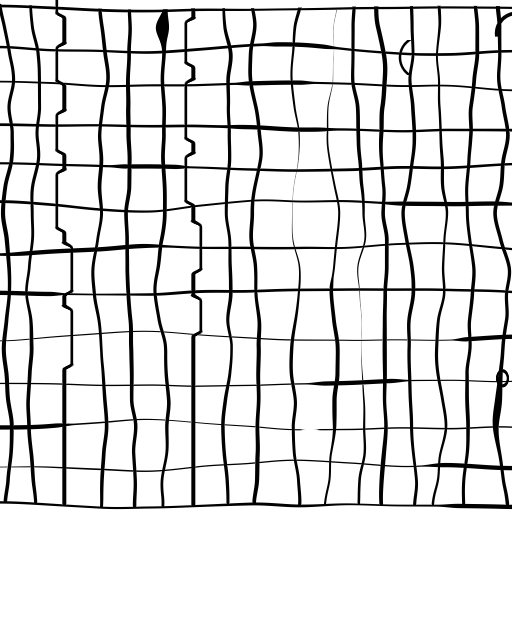
This pattern is drawn by a WebGL 1 fragment shader. Its source:

```glsl
precision highp float;
// Hand-inked black lattice of wavering lines on white, with a bare strip below.

uniform vec2 u_resolution;

// Lengths are in sheet units: the canvas is SHEET units high.
const float SHEET = 768.0;
const float COLUMNS = 17.0;
const float ROWS = 13.0;
const vec2 FIRST_LINE = vec2(10.0, 11.0);
const vec2 SPACING = vec2(37.0, 49.6);
const float COLUMN_WANDER = 17.0;
const float ROW_WANDER = 13.0;
const float NOTCH_PERIOD = 82.0;
const float NOTCH_DEPTH = 9.0;
const float SWELL_WIDTH = 2.6;
const vec3 PAPER = vec3(1.0);
const vec3 INK = vec3(0.005);

// Centre and half length of the heavy brush swell on rows 1 to 12.
const vec4 SWELL_X_A = vec4(360.0, 330.0, 335.0, 180.0);
const vec4 SWELL_X_B = vec4(540.0, 100.0, 30.0, 590.0);
const vec4 SWELL_X_C = vec4(430.0, 30.0, 575.0, 590.0);
const vec4 SWELL_L_A = vec4(42.0, 45.0, 65.0, 45.0);
const vec4 SWELL_L_B = vec4(80.0, 100.0, 45.0, 45.0);
const vec4 SWELL_L_C = vec4(58.0, 55.0, 65.0, 60.0);
// Height at which the dry columns 9 to 11 are faintest.
const vec4 FAINT_Y = vec4(225.0, 60.0, 390.0, 0.0);

float hash(vec2 p) {
  return fract(sin(dot(p, vec2(127.1, 311.7))) * 43758.5453);
}

float noise(float x, float seed) {
  float cell = floor(x);
  float t = smoothstep(0.0, 1.0, x - cell);
  return mix(hash(vec2(cell, seed)), hash(vec2(cell + 1.0, seed)), t) - 0.5;
}

float bell(float x) { return exp(-x * x); }

// Picks the component of v whose position, counted from first, is index.
float pick(vec4 v, float first, float index) {
  return dot(v, vec4(equal(vec4(0.0, 1.0, 2.0, 3.0) + first, vec4(index))));
}

// Two columns run straight and step aside in soft square notches.
bool isNotched(float i) { return i == 2.0 || i == 6.0; }

// Signed: left in the upper part, right in the lower part.
float notch(float i, float y) {
  float along = y - 90.0 + 6.5 * i;
  float cell = floor(along / NOTCH_PERIOD + 0.5);
  float reach = 16.0 + 16.0 * hash(vec2(cell, i));
  float depth = 1.0 - smoothstep(reach, reach + 8.0, abs(along - cell * NOTCH_PERIOD));
  return depth * (cell < 2.5 ? -1.0 : 1.0) * step(cell, 4.5);
}

float columnX(float i, float y) {
  float x = FIRST_LINE.x + SPACING.x * i;
  x += 19.0 * bell((i - 10.3) / 1.4) - 8.0 * bell(i - 1.6);
  if (isNotched(i)) return x + NOTCH_DEPTH * notch(i, y);
  return x + COLUMN_WANDER * noise(y / 85.0, i + 3.0) + 5.0 * noise(y / 32.0, i + 41.0);
}

float rowY(float j, float x) {
  float y = FIRST_LINE.y + SPACING.y * j;
  y += 4.0 * bell((j - 10.0) / 1.7) - 12.0 * bell((j - 5.0) / 3.0);
  float sway = ROW_WANDER * noise(x / 170.0, j + 71.0) + 3.0 * noise(x / 60.0, j + 97.0);
  return y + sway * (j < 0.5 ? 0.4 : 1.0);
}

float columnHalfWidth(float i, float y) {
  if (isNotched(i)) return mix(2.4, 1.6, abs(notch(i, y)));
  float w = 1.9 + 0.35 * cos(i * 1.5708) + 0.8 * noise(y / 70.0, i + 130.0);
  if (i > 8.5 && i < 11.5) {
    w *= 1.0 - 0.85 * bell((y - pick(FAINT_Y, 9.0, i)) / 120.0);
  }
  if (i == 10.0) w += smoothstep(330.0, 345.0, y) * (1.0 - smoothstep(490.0, 540.0, y));
  if (i == 5.0) w += 6.0 * bell((y - 33.0) / 16.0);    // ink blot
  if (i == 16.0) w += 2.2 * bell((y - 490.0) / 32.0);  // heavy press
  return w;
}

float rowHalfWidth(float j, float x) {
  float w = (j > 7.5 && j < 11.5) ? 0.75 : 1.4;
  w *= 1.0 + 0.6 * noise(x / 110.0, j + 170.0);
  float center = pick(SWELL_X_A, 1.0, j) + pick(SWELL_X_B, 5.0, j) + pick(SWELL_X_C, 9.0, j);
  float reach = pick(SWELL_L_A, 1.0, j) + pick(SWELL_L_B, 5.0, j) + pick(SWELL_L_C, 9.0, j);
  float swell = 1.0 - smoothstep(0.65, 1.1, abs(x - center) / max(reach, 1.0));
  w = mix(w, max(w, SWELL_WIDTH), swell);
  if (j == 10.0) w *= smoothstep(3.0, 14.0, abs(x - 372.0));  // lifted pen
  return w;
}

// Part of a circle kept between two heights, left side only.
float hook(vec2 p, vec2 center, float radius, vec2 span, float halfWidth) {
  float d = abs(length(p - center) - radius) - halfWidth;
  return max(max(d, p.x - center.x), max(span.x - p.y, p.y - span.y));
}

float coverage(float d, float pixel) { return clamp(0.5 - d / pixel, 0.0, 1.0); }

void main() {
  float pixel = SHEET / u_resolution.y;
  vec2 p = gl_FragCoord.xy * pixel;
  p.y = SHEET - p.y;
  float top = rowY(0.0, p.x) - 2.0;
  float bottom = rowY(ROWS - 1.0, p.x) + 1.0;
  float ink = 0.0;

  for (float i = 0.0; i < COLUMNS; i++) {
    float x = columnX(i, p.y);
    float slope = columnX(i, p.y + 1.0) - x;
    float w = columnHalfWidth(i, p.y);
    float d = abs(p.x - x) / sqrt(1.0 + slope * slope) - w;
    d = max(d, max((i == 2.0 ? -9.0 : top) - p.y, p.y - bottom));
    ink = max(ink, coverage(d, pixel) * min(1.0, 2.0 * w / pixel));
  }
  for (float j = 0.0; j < ROWS; j++) {
    float w = rowHalfWidth(j, p.x);
    float d = abs(p.y - rowY(j, p.x)) - w;
    ink = max(ink, coverage(d, pixel) * min(1.0, 2.0 * w / pixel));
  }

  // Stray pen hooks and a small loop
  float stray = hook(p, vec2(505.0, 69.0), 25.0, vec2(48.0, 90.0), 1.5);
  stray = min(stray, hook(p, vec2(620.0, 40.0), 24.0, vec2(14.0, 44.0), 2.2));
  stray = min(stray, abs(length((p - vec2(603.0, 454.0)) * vec2(1.4, 1.0)) - 9.0) - 2.0);
  ink = max(ink, coverage(stray, pixel));

  gl_FragColor = vec4(mix(PAPER, INK, ink), 1.0);
}
```
